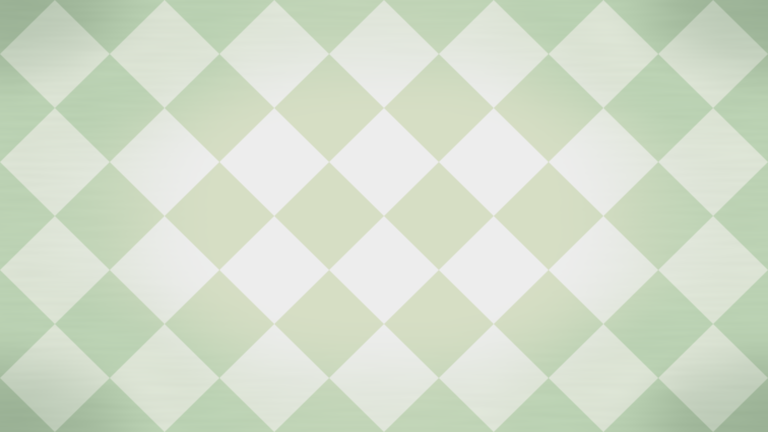
This pattern is drawn by a WebGL 2 fragment shader. Its source:

```glsl
#version 300 es
precision highp float;
// Harlequin check: pale diamonds on sage green, 7 across and 4 down.
// Each diamond is an L1 distance in a repeating cell; a periodic vignette
// tints the rim and darkens the corners, with faint wrapping brush grain.

uniform vec2 u_resolution;
out vec4 fragColor;

const vec2  CELLS        = vec2(7.0, 4.0);    // diamonds across and down
const float EDGE_SOFT    = 0.006;             // edge blur, in cells
const vec2  VIGNETTE_MIX = vec2(1.0, 0.85);   // horizontal, vertical weight
const vec2  RIM_RANGE    = vec2(0.20, 1.15);
const vec2  CORNER_RANGE = vec2(1.25, 1.95);
const vec2  MOTTLE_CELLS = vec2(14.0, 8.0);
const vec2  BRUSH_CELLS  = vec2(12.0, 96.0);
const float MOTTLE_DEPTH = 0.008;
const float BRUSH_DEPTH  = 0.014;
const float PI           = 3.14159;

const vec3 PALE_CENTER  = vec3(0.93, 0.93, 0.93);
const vec3 PALE_RIM     = vec3(0.86, 0.89, 0.83);
const vec3 PALE_CORNER  = vec3(0.72, 0.78, 0.70);
const vec3 GREEN_CENTER = vec3(0.84, 0.87, 0.77);
const vec3 GREEN_RIM    = vec3(0.73, 0.82, 0.70);
const vec3 GREEN_CORNER = vec3(0.60, 0.69, 0.58);

// Unit gradient for a lattice point, wrapped to the period
vec2 gradientAt(vec2 lattice, vec2 period) {
    uvec2 k = uvec2(mod(lattice, period));
    uint h = k.x * 73856u + k.y * 19349u + 977u;
    h = (h ^ (h >> 15)) * 738561u;
    h = (h ^ (h >> 13)) * 193497u;
    h ^= h >> 16;
    float angle = float(h & 1023u) / 1024.0 * 2.0 * PI;
    return vec2(cos(angle), sin(angle));
}

// Gradient noise that repeats after period lattice cells
float gradientNoise(vec2 p, vec2 period) {
    vec2 i = floor(p);
    vec2 f = p - i;
    vec2 w = f * f * f * (f * (f * 6.0 - 15.0) + 10.0);
    vec2 e = vec2(1.0, 0.0);
    float a = dot(gradientAt(i, period), f);
    float b = dot(gradientAt(i + e.xy, period), f - e.xy);
    float c = dot(gradientAt(i + e.yx, period), f - e.yx);
    float d = dot(gradientAt(i + e.xx, period), f - e.xx);
    return mix(mix(a, b, w.x), mix(c, d, w.x), w.y);
}

// Coverage of the pale diamond whose tips touch the cell sides
float diamondMask(vec2 uv) {
    vec2 cell = abs(fract(uv * CELLS) - 0.5);
    float dist = cell.x + cell.y - 0.5;
    float blur = EDGE_SOFT + 0.8 * CELLS.y / u_resolution.y;
    return 1.0 - smoothstep(-blur, blur, dist);
}

// Three-stop shade from the center outward
vec3 shade(vec3 center, vec3 rim, vec3 corner, vec2 amount) {
    return mix(mix(center, rim, amount.x), corner, amount.y);
}

void main() {
    vec2 uv = gl_FragCoord.xy / u_resolution;

    // Vignette, flat at the canvas sides so that it tiles
    vec2 s = abs(sin(PI * (uv - 0.5)));
    float outward = dot(s * s * s, VIGNETTE_MIX);
    vec2 amount = vec2(smoothstep(RIM_RANGE.x, RIM_RANGE.y, outward),
                       smoothstep(CORNER_RANGE.x, CORNER_RANGE.y, outward));

    // Check
    vec3 pale = shade(PALE_CENTER, PALE_RIM, PALE_CORNER, amount);
    vec3 green = shade(GREEN_CENTER, GREEN_RIM, GREEN_CORNER, amount);
    vec3 color = mix(green, pale, diamondMask(uv));

    // Wear, strongest toward the rim
    float mottle = gradientNoise(uv * MOTTLE_CELLS, MOTTLE_CELLS);
    float brush = gradientNoise(uv * BRUSH_CELLS, BRUSH_CELLS);
    color += (MOTTLE_DEPTH * mottle + BRUSH_DEPTH * brush) * amount.x;

    fragColor = vec4(color, 1.0);
}
```
